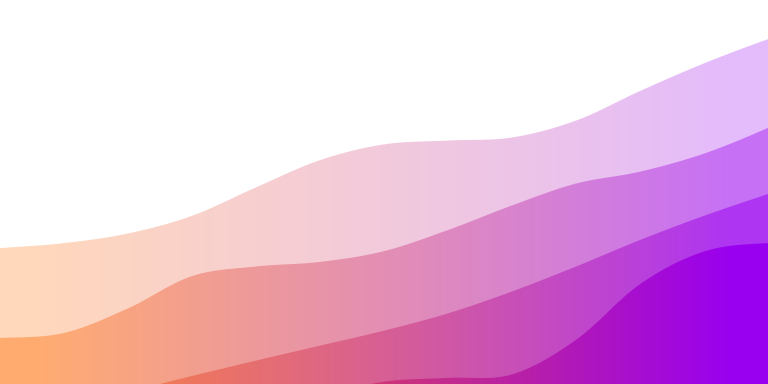
A Shadertoy shader for this background:

```glsl
// Four translucent hills rising to the right over white paper.
// Every hill shares one horizontal orange-to-violet gradient; its crest is a
// Catmull-Rom spline through evenly spaced heights, and opacities stack up.

const vec3 PAPER  = vec3(1.0);
const vec3 ORANGE = vec3(1.0, 0.412, 0.0);
const vec3 VIOLET = vec3(0.6, 0.0, 0.937);
const float GRADIENT_START = 0.05;
const float GRADIENT_END   = 0.95;

// Opacity of each hill, back to front
const vec4 OPACITY = vec4(0.265, 0.4, 0.53, 1.0);

// Crest heights in canvas heights; first and last lie just off the canvas
const int SPANS = 12;
const int KNOTS = SPANS + 3;
const float BACK_CREST[KNOTS] = float[KNOTS](
    0.345, 0.354, 0.367, 0.392, 0.438, 0.512, 0.583, 0.624,
    0.634, 0.642, 0.686, 0.763, 0.835, 0.898, 0.955);
const float UPPER_CREST[KNOTS] = float[KNOTS](
    0.120, 0.120, 0.133, 0.197, 0.281, 0.306, 0.318, 0.346,
    0.401, 0.465, 0.522, 0.553, 0.600, 0.667, 0.745);
const float LOWER_CREST[KNOTS] = float[KNOTS](
    -0.100, -0.081, -0.055, -0.020, 0.021, 0.061, 0.100, 0.139,
    0.184, 0.241, 0.306, 0.375, 0.438, 0.495, 0.552);
const float FRONT_CREST[KNOTS] = float[KNOTS](
    -0.200, -0.200, -0.200, -0.180, -0.140, -0.090, -0.034, 0.006,
    0.016, 0.025, 0.115, 0.260, 0.345, 0.367, 0.365);

// Catmull-Rom height of a crest at x in 0..1
float crestHeight(float knots[KNOTS], float x) {
    float s = clamp(x, 0.0, 1.0) * float(SPANS);
    int i = min(int(s), SPANS - 1);
    float t = s - float(i);
    float a = knots[i], b = knots[i + 1], c = knots[i + 2], d = knots[i + 3];
    return b + 0.5 * t * (c - a + t * (2.0 * a - 5.0 * b + 4.0 * c - d
             + t * (3.0 * (b - c) + d - a)));
}

// Smooth coverage of the area below a crest
float below(float height, float y) {
    float depth = height - y;
    float pixel = length(vec2(dFdx(depth), dFdy(depth)));
    return clamp(0.5 + depth / pixel, 0.0, 1.0);
}

void mainImage(out vec4 fragColor, in vec2 fragCoord) {
    vec2 uv = fragCoord / iResolution.xy;

    // Shared hill colour
    float blend = (uv.x - GRADIENT_START) / (GRADIENT_END - GRADIENT_START);
    vec3 hillColor = mix(ORANGE, VIOLET, clamp(blend, 0.0, 1.0));

    // Stack the hills from back to front
    vec4 crests = vec4(crestHeight(BACK_CREST, uv.x),
                       crestHeight(UPPER_CREST, uv.x),
                       crestHeight(LOWER_CREST, uv.x),
                       crestHeight(FRONT_CREST, uv.x));
    vec3 color = PAPER;
    for (int i = 0; i < 4; i++) {
        color = mix(color, hillColor, OPACITY[i] * below(crests[i], uv.y));
    }

    fragColor = vec4(color, 1.0);
}
```
